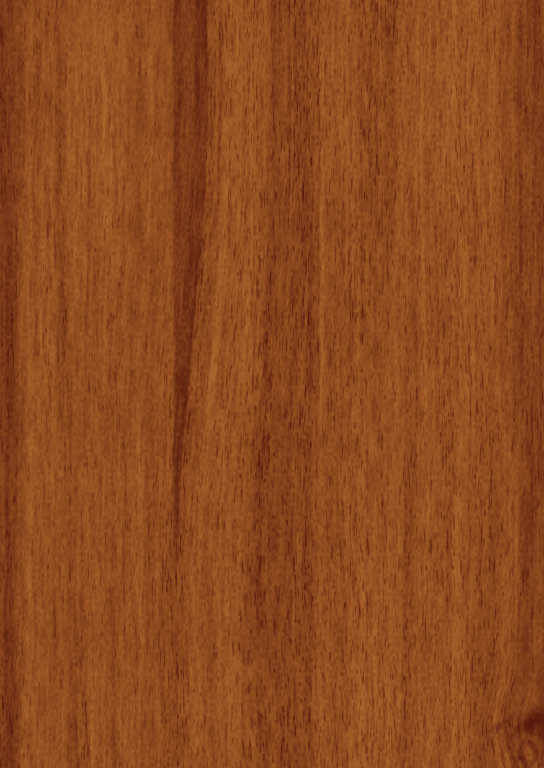
Reproduce this texture procedurally as a WebGL 1 fragment shader.

```glsl
precision highp float;
uniform vec2 u_resolution;

const vec3 DARK = vec3(0.425, 0.175, 0.075);
const vec3 MIDDLE = vec3(0.55, 0.285, 0.118);
const vec3 LIGHT = vec3(0.66, 0.385, 0.17);

const float BASE_TONE = 0.60;
const float BROAD_BANDS = 0.20;
const float NARROW_BANDS = 0.30;
const float LONG_FIBRE = 0.26;
const float SHORT_FIBRE = 0.34;
const float SPECKLE = 0.34;

const float PORE_DEPTH = 0.50;
const float PORE_SHARE = 0.62;
const vec2 PORE_CELL = vec2(0.0070, 0.040);
const int PORE_LAYERS = 4;

const float STREAK_LEFT = 0.226;
const float LEAN = 0.042;
const vec2 KNOT = vec2(0.692, 0.058);

float hash(vec2 p) {
  return fract(sin(dot(p, vec2(127.1, 311.7))) * 43758.5453);
}

float noise(vec2 p) {
  vec2 i = floor(p);
  vec2 f = fract(p);
  f = f * f * (3.0 - 2.0 * f);
  float low = mix(hash(i), hash(i + vec2(1.0, 0.0)), f.x);
  float high = mix(hash(i + vec2(0.0, 1.0)), hash(i + 1.0), f.x);
  return mix(low, high, f.y);
}

// Centred noise stretched along the trunk
float grain(vec2 p, float across, float along) {
  return noise(p * vec2(across, along) + across) - 0.5;
}

float strip(float x, float left, float right, float soft) {
  return smoothstep(left - soft, left + soft, x)
       * (1.0 - smoothstep(right - soft, right + soft, x));
}

float blob(vec2 p, vec2 radius) {
  vec2 q = p / radius;
  return exp(-dot(q, q));
}

// Dark dashes of mixed length, one per staggered cell
float pores(vec2 p, float share, float pixel) {
  float mark = 0.0;
  for (int k = 0; k < PORE_LAYERS; k++) {
    float layer = float(k);
    vec2 q = p / PORE_CELL + layer * vec2(0.37, 7.31);
    float column = floor(q.x);
    q.y += 9.0 * hash(vec2(column, layer + 3.0));
    vec2 id = vec2(column, floor(q.y)) + layer * 57.0;
    vec2 center = vec2(mix(0.3, 0.7, hash(id + 1.3)), 0.5);
    vec2 d = (fract(q) - center) * PORE_CELL;
    d.x += d.y * 0.12 * (hash(id + 8.1) - 0.5);
    float size = hash(id + 2.7);
    float halfLength = PORE_CELL.y * mix(0.09, 0.48, size * size);
    float taper = 1.0 - smoothstep(0.4, 1.0, abs(d.y) / halfLength);
    float halfWidth = mix(0.0004, 0.0013, hash(id + 4.9));
    float body = 1.0 - smoothstep(halfWidth - 0.5 * pixel, halfWidth + 0.5 * pixel, abs(d.x));
    float present = step(hash(id + 6.2), share);
    mark = max(mark, body * taper * present * mix(0.4, 1.0, hash(id + 5.5)));
  }
  return mark;
}

// Dark heart, side curl and small ring of the knot
float knot(vec2 p) {
  vec2 d = p - KNOT;
  d += 0.008 * vec2(grain(p, 70.0, 70.0), grain(p, 90.0, 60.0));
  vec2 tilted = vec2(0.8 * d.x + 0.6 * d.y, 0.8 * d.y - 0.6 * d.x);
  float heart = blob(tilted, vec2(0.024, 0.014));
  float curl = blob(tilted - vec2(-0.034, 0.022), vec2(0.017, 0.0045));
  float ring = abs(length((d + vec2(0.005, 0.04)) * vec2(1.0, 0.75)) - 0.010);
  return 0.75 * heart + 0.4 * curl + 0.35 * (1.0 - smoothstep(0.001, 0.005, ring));
}

void main() {
  vec2 p = gl_FragCoord.xy / u_resolution.y;
  float pixel = 1.0 / u_resolution.y;

  // Leaning and wandering grain, bent around the knot
  float tilt = (p.x - 0.27) / 0.10;
  vec2 g = p;
  g.x -= LEAN * (smoothstep(0.2, 0.85, p.y) - 0.5) * exp(-tilt * tilt);
  g.x += 0.010 * grain(p, 5.0, 2.2) + 0.002 * grain(p, 12.0, 14.0);
  g.x += 0.018 * blob(p - KNOT + vec2(0.03, 0.0), vec2(0.04, 0.05));

  // Bands of the board
  float streak = strip(p.x, STREAK_LEFT, 0.5, 0.002)
               * (1.0 - smoothstep(0.249, 0.253, g.x)) * smoothstep(0.18, 0.4, p.y);
  float tone = BASE_TONE;
  tone += BROAD_BANDS * grain(g, 20.0, 0.8);
  tone += NARROW_BANDS * grain(g, 74.0, 1.3);
  tone -= 0.32 * (1.0 - smoothstep(0.012, 0.046, g.x));
  tone -= 0.16 * strip(g.x, 0.03, 0.09, 0.010) * smoothstep(0.3, 0.9, p.y);
  tone -= 0.42 * streak;
  tone += 0.13 * strip(g.x, 0.253, 0.283, 0.005);
  tone += 0.12 * strip(g.x, 0.312, 0.332, 0.004);
  tone -= 0.13 * strip(g.x, 0.345, 0.412, 0.005);
  tone += 0.11 * strip(g.x, 0.415, 0.615, 0.006);
  tone -= 0.24 * strip(g.x, 0.506, 0.519, 0.005) * smoothstep(0.68, 0.92, p.y);
  tone -= 0.24 * smoothstep(0.674, 0.682, g.x);

  // Fibres, speckle and pores
  tone += LONG_FIBRE * grain(g, 190.0, 3.5);
  tone += SHORT_FIBRE * grain(g, 310.0, 24.0);
  tone += SPECKLE * grain(p, 470.0, 230.0);
  float density = mix(0.5, 1.0, smoothstep(0.20, 0.27, g.x));
  density *= (1.0 - 0.85 * streak) * (1.0 - 0.5 * smoothstep(0.62, 0.68, g.x));
  density *= 1.0 + 0.9 * grain(g, 60.0, 2.0);
  tone -= PORE_DEPTH * mix(0.5, 1.0, density) * pores(g, PORE_SHARE * density, pixel);
  tone -= knot(p);

  tone = clamp(tone, -0.35, 1.0);
  vec3 color = tone < 0.5 ? mix(DARK, MIDDLE, tone * 2.0) : mix(MIDDLE, LIGHT, tone * 2.0 - 1.0);
  gl_FragColor = vec4(color, 1.0);
}
```
